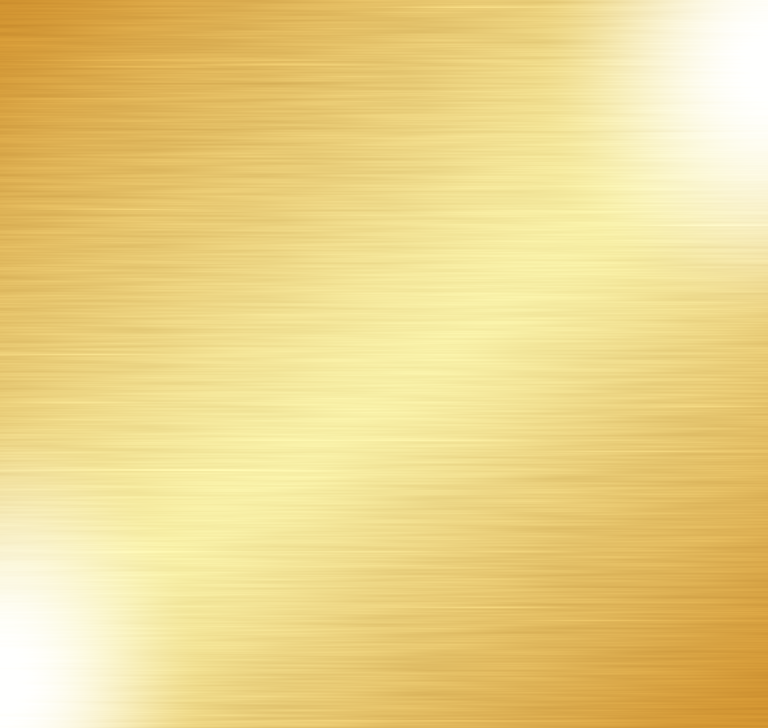
Give the GLSL for this texture, as a Shadertoy shader.

```glsl
// Brushed gold sheet with a pale diagonal sheen and two white corner glows.
#define PALE vec3(0.970, 0.938, 0.652)
#define GOLD vec3(0.890, 0.750, 0.400)
#define DEEP vec3(0.818, 0.572, 0.182)
#define SHEEN_SLOPE 0.80
#define SHEEN_HEIGHT 0.06
#define GLOW_LEFT vec2(0.0, 0.06)
#define GLOW_RIGHT vec2(1.01, 0.91)
#define GRAIN 0.13
#define SCRATCHES 28
#define SCRATCH_WIDTH 0.0013
#define SCRATCH_GAIN 0.075

vec2 hash2(vec2 p) {
    vec3 q = fract(vec3(p.xyx) * vec3(0.1031, 0.1030, 0.0973));
    q += dot(q, q.yzx + 33.33);
    return fract((q.xx + q.yz) * q.zy);
}

// Distance to the nearest scattered cell centre
float cellular(vec2 p) {
    vec2 cell = floor(p), local = fract(p);
    float nearest = 2.0;
    for (int j = -1; j <= 1; j++) {
        for (int i = -1; i <= 1; i++) {
            vec2 offset = vec2(i, j);
            vec2 toCentre = offset + hash2(cell + offset + 40.0) - local;
            nearest = min(nearest, dot(toCentre, toCentre));
        }
    }
    return sqrt(nearest);
}

// Cells stretched sideways into fine brush marks
float brushGrain(vec2 uv) {
    float sum = 0.0, weight = 0.24;
    vec2 scale = vec2(2.5, 85.0);
    for (int i = 0; i < 3; i++) {
        sum += weight * (0.46 - cellular(uv * scale + 17.0 * float(i)));
        scale *= vec2(1.5, 1.9);
        weight *= 1.55;
    }
    float bands = sin(uv.y * 151.0 + 2.0 * sin(uv.y * 43.0 + uv.x))
                + sin(uv.y * 397.0 + 3.0 * sin(uv.y * 71.0 - uv.x));
    return sum + 0.012 * bands;
}

// Sparse long hairlines, most of them light
float hairlines(vec2 uv) {
    float sum = 0.0;
    float width = max(SCRATCH_WIDTH, 0.6 / iResolution.y);
    for (int i = 0; i < SCRATCHES; i++) {
        vec2 place = hash2(vec2(float(i) * 3.0 + 5.0, 11.0));
        vec2 shape = hash2(vec2(float(i) * 7.0 + 2.0, 29.0));
        float along = (uv.x - place.x) / mix(0.08, 0.28, shape.x);
        float across = (uv.y - place.y) / width;
        float tone = shape.y > 0.3 ? 1.0 : -0.7;
        sum += tone * exp(-along * along - across * across);
    }
    return sum;
}

// Pale crest falling slowly above and faster below to deep gold
vec3 goldSheen(vec2 uv) {
    float d = uv.y - SHEEN_HEIGHT - SHEEN_SLOPE * uv.x;
    float t = d > 0.0 ? d * mix(0.82, 1.0, d) : -d * 1.10;
    t = sqrt(t * t + 0.0016) - 0.04;
    vec3 col = mix(PALE, GOLD, smoothstep(-0.12, 0.52, t) * 1.08 - 0.08);
    return mix(col, DEEP, smoothstep(0.36, 0.95, t));
}

float glow(vec2 uv, vec2 centre, vec2 radius) {
    float r = length((uv - centre) / radius);
    return 1.0 - smoothstep(0.04, 1.0, r);
}

void mainImage(out vec4 fragColor, in vec2 fragCoord) {
    vec2 uv = fragCoord / iResolution.xy;
    vec3 col = goldSheen(uv);

    // Brushed surface, softer where the sheen is brightest
    float contrast = mix(1.0, 0.6, smoothstep(0.40, 0.65, col.b));
    float marks = GRAIN * brushGrain(uv) + SCRATCH_GAIN * hairlines(uv);
    col *= 1.0 + contrast * marks * vec3(0.7, 1.0, 1.7);

    // Corner glows wash the metal to white
    float light = max(glow(uv, GLOW_LEFT, vec2(0.27, 0.38)),
                      glow(uv, GLOW_RIGHT, vec2(0.32, 0.38)));
    light = clamp(light * (1.02 + 0.6 * marks), 0.0, 1.0);
    col = mix(col, vec3(1.0, 1.0, 0.995), light);

    fragColor = vec4(clamp(col, 0.0, 1.0), 1.0);
}
```
